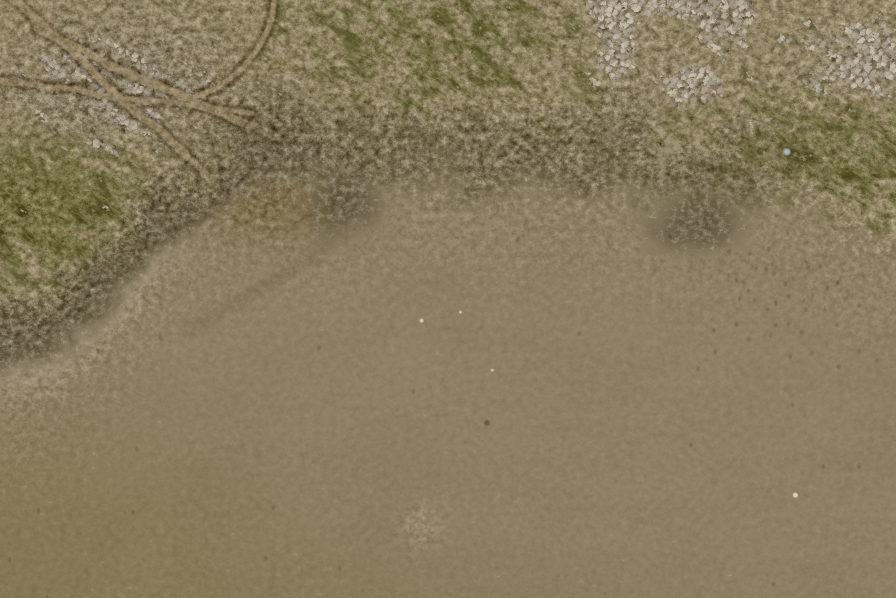
A Shadertoy shader for this texture:

```glsl
// An aerial view of a muddy pond below a grassy bank with wheel tracks and pebbles.
// A curved shoreline splits water from land; gradient noise breaks up every edge,
// and jittered cells scatter the pebbles and the small debris.

vec2 hash2(vec2 p) {
    vec3 q = fract(p.xyx * vec3(0.1031, 0.1030, 0.0973));
    q += dot(q, q.yzx + 33.33);
    return fract((q.xx + q.yz) * q.zy);
}

float gradientNoise(vec2 p) {
    vec2 i = floor(p), f = fract(p), e = vec2(1, 0);
    vec2 u = f * f * f * (f * (f * 6.0 - 15.0) + 10.0);
    float a = dot(hash2(i) * 2.0 - 1.0, f);
    float b = dot(hash2(i + e) * 2.0 - 1.0, f - e);
    float c = dot(hash2(i + e.yx) * 2.0 - 1.0, f - e.yx);
    float d = dot(hash2(i + 1.0) * 2.0 - 1.0, f - 1.0);
    return mix(mix(a, b, u.x), mix(c, d, u.x), u.y);
}

float fbm(vec2 p) {
    float sum = 0.0, amp = 1.0;
    for (int i = 0; i < 4; i++) {
        sum += amp * gradientNoise(p);
        p = mat2(1.6, 1.2, -1.2, 1.6) * p + 7.3;
        amp *= 0.65;
    }
    return sum;
}

// Soft elliptical spot, 1 at its centre
float spot(vec2 p, vec2 centre, vec2 radius) {
    vec2 q = (p - centre) / radius;
    return exp(-dot(q, q));
}

float segment(vec2 p, vec2 a, vec2 b) {
    vec2 ab = b - a;
    return length(p - a - ab * clamp(dot(p - a, ab) / dot(ab, ab), 0.0, 1.0));
}

// Height of the waterline across the canvas
float shoreline(float x) {
    float y = 0.385 + 0.295 * smoothstep(0.03, 0.43, x) + 0.015 * exp(-pow((x - 0.75) / 0.15, 2.0));
    return y - 0.03 * exp(-pow((x - 1.17) / 0.08, 2.0)) - 0.09 * smoothstep(1.25, 1.5, x);
}

// Distance to the nearest jittered cell point, and that cell's random value
vec2 cells(vec2 p) {
    vec2 best = vec2(9.0, 0.0);
    for (int k = 0; k < 9; k++) {
        vec2 id = floor(p) + vec2(k % 3 - 1, k / 3 - 1);
        float d = length(id + hash2(id + 11.0) - p);
        if (d < best.x) best = vec2(d, hash2(id + 57.0).x);
    }
    return best;
}

vec3 waterColor(vec2 p, float depth, float broad, float fine) {
    vec3 c = mix(vec3(0.535, 0.483, 0.36), vec3(0.555, 0.5, 0.39), smoothstep(0.0, 0.35, p.y + 0.15 * p.x));
    c = mix(c, vec3(0.505, 0.46, 0.315), 0.6 * spot(p, vec2(0.0, 0.12), vec2(0.45, 0.2)));
    c += 0.012 * broad + 0.01 * gradientNoise(p * vec2(5, 24));
    // Grain is strongest in the shallows
    c += fine * mix(0.035, 0.1, smoothstep(0.25, 0.0, depth));
    // Pale mud along the left shore, with a drag mark beside it
    float mud = smoothstep(0.4, 0.2, p.x) * smoothstep(0.08, 0.02, depth + 0.05 * broad);
    c = mix(c, vec3(0.61, 0.56, 0.47) + 0.1 * fine, 0.7 * mud);
    c -= 0.035 * smoothstep(0.022, 0.0, segment(p, vec2(0.32, 0.45), vec2(0.54, 0.58)));
    // Olive silt and a pale smudge
    c = mix(c, vec3(0.47, 0.41, 0.27) + 0.15 * fine, 0.8 * spot(p, vec2(0.45, 0.66), vec2(0.12, 0.06)));
    return c + 0.05 * spot(p, vec2(0.705, 0.12), vec2(0.03)) * (0.8 + 2.0 * fine);
}

vec3 landColor(vec2 p, float broad, float fine) {
    // Lush patches on the left, top and right; tufts lean down to the right
    float lush = spot(p, vec2(0.06, 0.66), vec2(0.2, 0.14)) + 0.6 * spot(p, vec2(0.72, 0.93), vec2(0.26, 0.12))
               + 0.8 * spot(p, vec2(1.4, 0.74), vec2(0.22, 0.1));
    float tufts = fbm(vec2(p.x - p.y, p.x + 1.3 * p.y) * vec2(11, 22) + 3.0);
    vec3 c = mix(vec3(0.57, 0.52, 0.4), vec3(0.455, 0.435, 0.27), smoothstep(0.0, 0.9, lush + 1.1 * tufts));
    c += 0.2 * fine - 0.2 * smoothstep(0.15, 0.6, tufts + 0.4 * fine) * (0.2 + lush);

    // Bare stony ground
    float bare = spot(p, vec2(0.2, 0.86), vec2(0.19, 0.11));
    float stony = spot(p, vec2(1.03, 0.94), vec2(0.04, 0.08)) + spot(p, vec2(1.15, 0.86), vec2(0.06, 0.035))
                + spot(p, vec2(1.21, 0.97), vec2(0.05)) + spot(p, vec2(1.46, 0.9), vec2(0.12, 0.06))
                + 0.8 * spot(p, vec2(1.1, 0.99), vec2(0.13, 0.02));
    c = mix(c, vec3(0.53, 0.48, 0.39) + 0.25 * fine, smoothstep(0.2, 0.8, bare + stony + 0.5 * tufts));
    vec2 cell = cells(p * 95.0 + 0.5 * fine);
    float pebbles = smoothstep(0.6, 0.25, cell.x) * smoothstep(0.35, 0.7, max(stony, 0.55 * bare) + 0.8 * tufts);
    c = mix(c, vec3(0.82, 0.78, 0.71) * (0.75 + 0.25 * cell.y), 0.9 * pebbles);

    // Dark soil under wheel tracks: pale ruts with a dark rim
    c = mix(c, vec3(0.43, 0.38, 0.29) + 0.25 * fine, 0.7 * spot(p, vec2(0.43, 0.77), vec2(0.1, 0.07)));
    vec2 q = p + 0.006 * broad;
    float track = min(segment(q, vec2(0.01, 1.01), vec2(0.37, 0.69)), segment(q, vec2(0.06, 0.95), vec2(0.46, 0.77)));
    track = min(track, segment(q, vec2(0.0, 0.865), vec2(0.42, 0.81)) + 0.002);
    track = min(track, max(abs(length(q - vec2(0.27, 1.02)) - 0.19), 0.3 - q.x) + 0.002);
    c -= 0.13 * smoothstep(0.017, 0.008, track);
    return mix(c, vec3(0.59, 0.53, 0.41) + 0.15 * fine, 0.9 * smoothstep(0.009, 0.004, track));
}

void mainImage(out vec4 fragColor, in vec2 fragCoord) {
    vec2 p = fragCoord / iResolution.y;
    float broad = fbm(p * 7.0), fine = 1.2 * fbm(p * vec2(80, 90));
    float height = p.y - shoreline(p.x) + 0.05 * broad + 0.025 * fine;
    float land = smoothstep(-0.03, 0.03, height);
    vec3 c = mix(waterColor(p, -height, broad, fine), landColor(p, broad, fine), land);

    // Wet, dark margin fading to the right, with two ragged stains in the water
    float wet = smoothstep(-0.03, 0.03, height) * smoothstep(0.15, 0.04, height + 0.05 * broad);
    wet *= mix(0.85, 0.6, smoothstep(0.3, 0.5, p.x)) * smoothstep(1.4, 1.15, p.x);
    float stain = max(spot(p, vec2(0.57, 0.66), vec2(0.075, 0.07)), spot(p, vec2(1.165, 0.64), vec2(0.08, 0.075)));
    wet = max(wet, 0.75 * smoothstep(0.25, 0.8, stain + 0.5 * fine + 0.4 * broad));
    c = mix(c, vec3(0.41, 0.37, 0.28) + 0.22 * fine, wet);

    // Faint debris, then the clearest specks
    vec2 debris = cells(p * vec2(60, 45));
    float patches = spot(p, vec2(1.31, 0.52), vec2(0.13, 0.12));
    c -= 0.07 * smoothstep(0.3, 0.05, debris.x) * step(0.992 - 0.35 * patches, debris.y) * (1.0 - land);
    float pale = min(length(p - vec2(1.33, 0.172)), length(p - vec2(0.705, 0.464)) + 0.001);
    pale = min(pale, min(length(p - vec2(0.77, 0.478)), length(p - vec2(0.823, 0.381))) + 0.002);
    c = mix(c, vec3(0.85, 0.82, 0.75), smoothstep(0.006, 0.002, pale));
    c = mix(c, vec3(0.65, 0.7, 0.74), smoothstep(0.008, 0.003, length(p - vec2(1.316, 0.746))));
    c = mix(c, vec3(0.35, 0.3, 0.22), 0.7 * smoothstep(0.007, 0.002, length(p - vec2(0.814, 0.293))));
    fragColor = vec4(clamp(c, 0.0, 1.0), 1.0);
}
```
